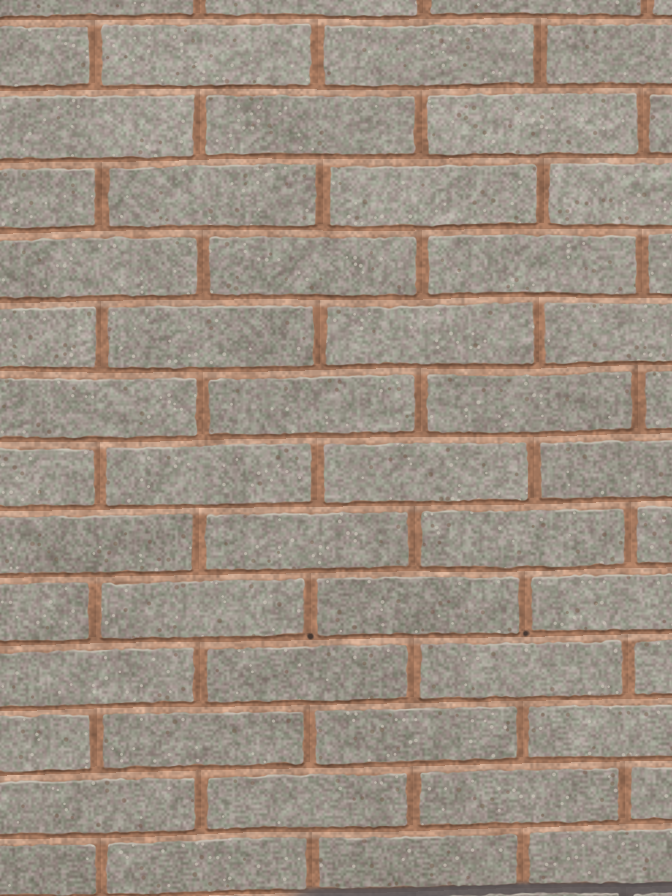
Reproduce this texture procedurally as a WebGL 2 fragment shader.

```glsl
#version 300 es
precision highp float;

uniform vec2 u_resolution;
out vec4 fragColor;

const vec3 BRICK_DARK = vec3(0.52, 0.495, 0.455);
const vec3 BRICK_LIGHT = vec3(0.71, 0.69, 0.65);
const vec3 MORTAR = vec3(0.64, 0.47, 0.37);
const vec3 MORTAR_PALE = vec3(0.77, 0.63, 0.54);
const vec3 MORTAR_SHADE = vec3(0.43, 0.30, 0.225);
const vec3 CHIPPED = vec3(0.82, 0.79, 0.74);
const vec3 PIT = vec3(0.20, 0.17, 0.16);
const vec3 SLATE = vec3(0.31, 0.31, 0.33);

const float COURSE = 0.0789;
const vec2 JOINT = vec2(0.0145, 0.0125);

float hash(vec2 p) {
    return fract(sin(dot(p, vec2(127.1, 311.7))) * 43758.5);
}

float noise(vec2 p) {
    vec2 i = floor(p), f = fract(p);
    f = f * f * (3.0 - 2.0 * f);
    return mix(mix(hash(i), hash(i + vec2(1, 0)), f.x),
               mix(hash(i + vec2(0, 1)), hash(i + vec2(1, 1)), f.x), f.y);
}

float signedNoise(vec2 p) {
    return noise(p) - 0.5;
}

float roundedBox(vec2 p, vec2 halfSize, float radius) {
    vec2 q = abs(p) - halfSize + radius;
    return length(max(q, 0.0)) + min(max(q.x, q.y), 0.0) - radius;
}

// Scattered round specks, one candidate per cell
float specks(vec2 p, float cells, float density) {
    vec2 id = floor(p * cells);
    vec2 centre = 0.3 + 0.4 * vec2(hash(id + 3.1), hash(id + 8.7));
    float radius = mix(0.16, 0.3, hash(id + 5.3));
    float spot = 1.0 - smoothstep(radius * 0.5, radius + 0.1, length(fract(p * cells) - centre));
    return spot * step(1.0 - density, hash(id));
}

vec3 brickColor(vec2 p, vec2 id, float lip) {
    float grain = 0.75 * signedNoise(p * 330.0) + 0.5 * signedNoise(p * 170.0 + 9.0);
    float mottle = 0.3 * signedNoise(p * 45.0) + 0.2 * signedNoise(p * 9.0);
    float tint = 0.22 * (hash(id + 4.0) - 0.5) + 0.24 * (0.5 - p.y);
    vec3 color = mix(BRICK_DARK, BRICK_LIGHT, 0.44 + grain + mottle + tint);
    color += vec3(0.05, -0.03, 0.02) * signedNoise(p * 240.0 + 31.0);
    color = mix(color, CHIPPED, 0.65 * specks(p, 130.0, 0.06));
    color = mix(color, MORTAR_SHADE, 0.4 * specks(p + 0.37, 105.0, 0.05));
    float chips = smoothstep(0.3, 0.75, noise(p * vec2(38.0, 90.0)));
    return mix(color, CHIPPED, lip * (0.15 + 0.65 * chips));
}

vec3 mortarColor(vec2 p, float shade, float pale) {
    float grain = 0.22 * signedNoise(p * 300.0 + 17.0) + 0.16 * signedNoise(p * 95.0);
    vec3 color = mix(MORTAR, MORTAR_PALE, pale * (0.5 + 0.7 * noise(p * 50.0)));
    color = mix(color, MORTAR_SHADE, shade * (0.55 + 0.5 * noise(p * 28.0 + 5.0)));
    return color * (1.0 + grain);
}

void main() {
    // Distance right and down from the top left, in canvas heights
    vec2 p = vec2(gl_FragCoord.x, u_resolution.y - gl_FragCoord.y) / u_resolution.y;
    float soft = max(0.0012, 0.8 / u_resolution.y);

    // Courses tilt and shrink towards the bottom
    float wave = 0.004 * signedNoise(p * vec2(7.0, 12.0));
    float t = (p.y + 0.024 * p.y * (p.x - 0.375) + wave - 0.0208) / COURSE;
    float course = t + 0.000329 * t * t * t;
    float row = floor(course);
    float height = COURSE / (1.0 + 0.000987 * t * t);
    float below = fract(course) * height;
    float above = height - below;

    // Running bond with uneven spacing
    float pitch = 0.2487 - 0.0011 * row;
    float start = mix(0.1094, 0.2253, mod(row, 2.0)) + 0.009 * (hash(vec2(row, 2.0)) - 0.5);
    float column = (p.x - start) / pitch;
    vec2 id = vec2(floor(column), row);
    float along = (fract(column) - 0.5) * pitch;

    // Worn brick outline
    vec2 local = vec2(along, below - 0.5 * height - 0.0007);
    local.y += 0.014 * (hash(id + 6.0) - 0.5) * along;
    vec2 halfSize = 0.5 * (vec2(pitch, height) - JOINT);
    halfSize += 0.0016 * (vec2(hash(id), hash(id + 1.5)) - 0.5);
    float d = roundedBox(local, halfSize, 0.003);
    d += 0.0024 * signedNoise(p * 60.0) + 0.0018 * signedNoise(p * 170.0);

    // Light from above: pale upper lips, shadow beneath each brick
    float upper = smoothstep(0.0, 0.006, -local.y - halfSize.y + 0.006);
    float lip = upper * smoothstep(-0.004, -0.001, d);
    float under = smoothstep(-0.002, 0.001, local.y - halfSize.y);
    float shade = under * (1.0 - smoothstep(0.001, 0.0048, d));
    shade = max(shade, 0.35 * smoothstep(0.0, 0.005, along - halfSize.x + 0.001) * step(0.007, above));
    float pale = smoothstep(0.010, 0.004, below);

    vec3 mortar = mortarColor(p, shade, pale);
    float base = smoothstep(12.86, 12.97, course) * smoothstep(0.3, 0.36, p.x);
    mortar = mix(mortar, SLATE, 0.8 * base);
    vec3 color = mix(brickColor(p, id, lip), mortar, smoothstep(-soft, soft, d));

    // Occasional holes where upright joints meet a bed
    float joint = (fract(column + 0.5) - 0.5) * pitch;
    float hole = length(vec2(joint, above - 0.004)) + 0.003 * signedNoise(p * 150.0);
    float present = step(0.84, hash(vec2(floor(column + 0.5), row) + 12.0));
    color = mix(color, PIT, 0.85 * present * (1.0 - smoothstep(0.002, 0.005, hole)));

    fragColor = vec4(clamp(color, 0.0, 1.0), 1.0);
}
```
